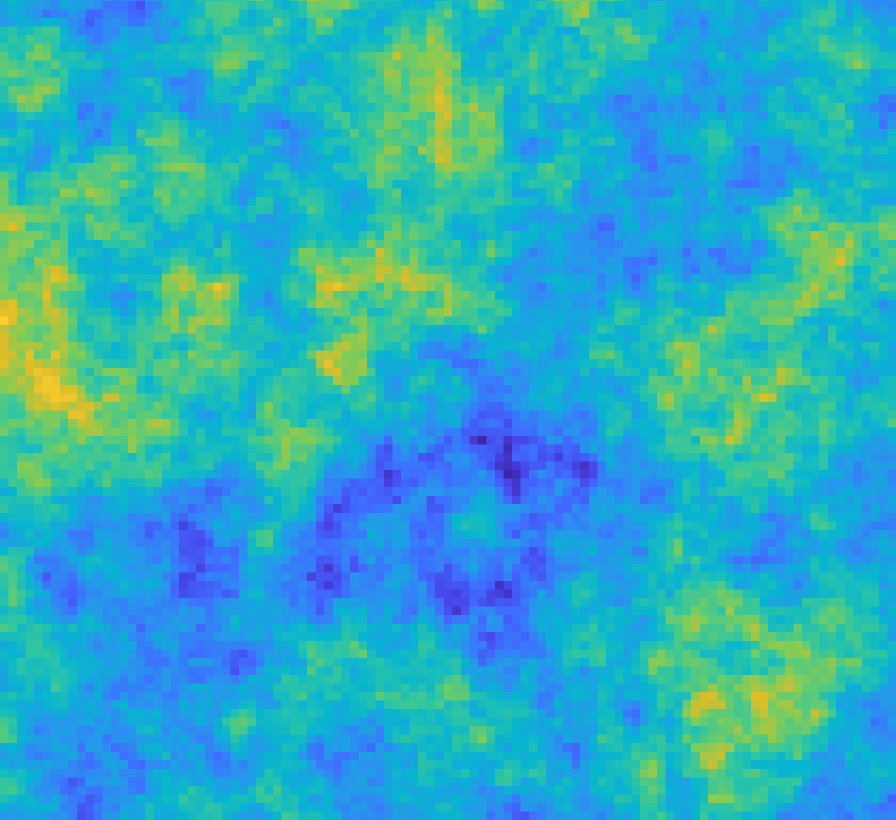
Write a Shadertoy shader that draws this texture.

```glsl
// Grid of square cells coloured by a pink-noise field through a blue-teal-yellow heat map.
#define COLUMNS 105.0      // cells across the canvas width
#define PATCH_CELLS 22.0   // lattice spacing of the coarsest octave, in cells
#define OCTAVES 5
#define GAIN 0.87          // amplitude ratio between octaves
#define GRAIN 0.35         // independent noise per cell
#define MEAN_LEVEL 0.458
#define CONTRAST 0.113
#define TAIL 0.015         // stretches the rare extremes
#define EDGE_SPREAD 0.2    // antialiasing offset, in pixels
#define SEED 3.0

float hash(vec2 p) {
    return fract(sin(dot(p, vec2(127.1, 311.7))) * 43758.5453);
}

// Random value with zero mean and unit variance
float unitRandom(vec2 p) {
    return (hash(p) - 0.5) * sqrt(12.0);
}

// Value noise, renormalised so its variance is the same everywhere
float unitNoise(vec2 p) {
    vec2 corner = floor(p);
    vec2 f = p - corner;
    vec2 s = f * f * (3.0 - 2.0 * f);
    float sum = 0.0;
    float power = 0.0;
    for (int i = 0; i < 4; i++) {
        vec2 offset = vec2(i % 2, i / 2);
        vec2 w = mix(1.0 - s, s, offset);
        float weight = w.x * w.y;
        sum += weight * unitRandom(corner + offset);
        power += weight * weight;
    }
    return sum * inversesqrt(power);
}

// Rotated octaves plus grain, scaled to unit variance
float pinkField(vec2 cell) {
    mat2 turn = mat2(0.8, 0.6, -0.6, 0.8);
    vec2 p = cell / PATCH_CELLS;
    float amplitude = 1.0;
    float sum = GRAIN * unitRandom(cell + 57.0 * SEED);
    float power = GRAIN * GRAIN;
    for (int i = 0; i < OCTAVES; i++) {
        p = turn * p;
        sum += amplitude * unitNoise(p + SEED * 13.7 + float(i) * 31.3);
        power += amplitude * amplitude;
        amplitude *= GAIN;
        p *= 2.0;
    }
    return sum * inversesqrt(power);
}

// Piecewise linear colour ramp, level 0 to 1
vec3 heatColor(float level) {
    vec3 stops[10] = vec3[10](
        vec3(0.242, 0.150, 0.660), vec3(0.280, 0.278, 0.922),
        vec3(0.244, 0.436, 0.999), vec3(0.154, 0.590, 0.922),
        vec3(0.030, 0.708, 0.816), vec3(0.194, 0.776, 0.625),
        vec3(0.504, 0.799, 0.348), vec3(0.863, 0.741, 0.160),
        vec3(0.989, 0.814, 0.189), vec3(0.977, 0.984, 0.081));
    float x = clamp(level, 0.0, 1.0) * 9.0;
    int i = min(int(x), 8);
    return mix(stops[i], stops[i + 1], x - float(i));
}

vec3 cellColor(vec2 cell) {
    float z = pinkField(cell);
    return heatColor(MEAN_LEVEL + CONTRAST * (z + TAIL * z * z * z));
}

void mainImage(out vec4 fragColor, in vec2 fragCoord) {
    // Four samples per pixel soften the cell borders
    vec3 color = vec3(0.0);
    for (int i = 0; i < 4; i++) {
        vec2 offset = (vec2(i % 2, i / 2) * 2.0 - 1.0) * EDGE_SPREAD;
        vec2 grid = (fragCoord + offset) / iResolution.x * COLUMNS;
        color += 0.25 * cellColor(floor(grid));
    }
    fragColor = vec4(color, 1.0);
}
```
